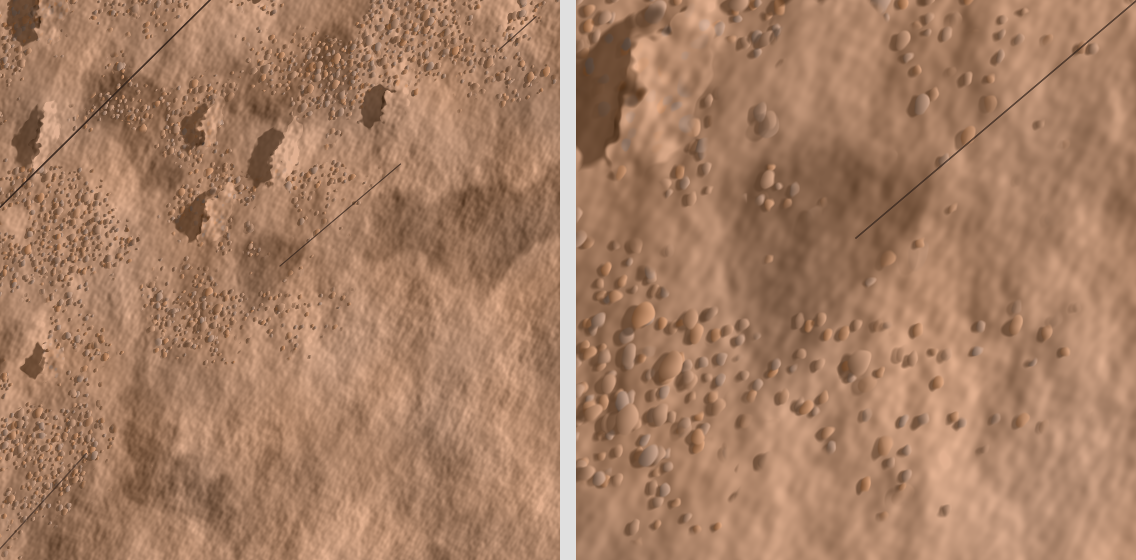
Left: the whole. Right: its middle third, enlarged.
A Shadertoy shader for this texture:

```glsl
// Dusty red desert seen from above, lit low from the right.
// A gradient-noise ground is shaded by its slope; jittered grids scatter
// pebbles and leaning rocks with cast shadows; thin dark seams cross it.

const vec2 LIGHT = vec2(0.96, 0.28);

vec2 hash(vec2 p) {
    vec3 q = fract(p.xyx * vec3(0.1031, 0.1030, 0.0973));
    q += dot(q, q.yzx + 33.33);
    return fract((q.xx + q.yz) * q.zy);
}

float corner(vec2 cell, vec2 offset, vec2 f) {
    return dot(hash(cell + offset) * 2.0 - 1.0, f - offset);
}

float noise(vec2 p) {
    vec2 i = floor(p), f = fract(p);
    vec2 u = f * f * f * (f * (f * 6.0 - 15.0) + 10.0);
    return mix(mix(corner(i, vec2(0, 0), f), corner(i, vec2(1, 0), f), u.x),
               mix(corner(i, vec2(0, 1), f), corner(i, vec2(1, 1), f), u.x), u.y);
}

// Ground height, its grain slightly drawn out along a steep diagonal
float height(vec2 p) {
    vec2 q = mat2(0.92, 0.25, -0.4, 0.72) * p;
    float sum = 0.0, freq = 7.0;
    for (int i = 0; i < 5; i++) {
        sum += noise(q * freq + float(i) * 17.3) / freq;
        freq *= 2.1;
    }
    return sum;
}

// 1 on the stony upper left, 0 on the smooth lower right
float stoniness(vec2 p) {
    return smoothstep(-0.1, 0.14, p.y - p.x + 0.3 * noise(p * 4.0 + 3.0));
}

// Small stones in three sizes; tint receives their colour variation
void addPebbles(vec2 p, inout float tone, inout float tint) {
    float patches = smoothstep(-0.2, 0.25, noise(p * 6.0 + 40.0) + 0.4 * noise(p * 17.0));
    float density = stoniness(p) * patches;
    for (int layer = 0; layer < 3; layer++) {
        float k = float(layer), size = 0.011 * pow(1.45, k);
        vec2 home = floor(p / size + k * 7.4);
        vec2 ragged = 0.2 * size * vec2(noise(p * 1.9 / size), noise(p * 1.9 / size + 33.0));
        for (int n = 0; n < 9; n++) {
            vec2 cell = home + vec2(n % 3, n / 3) - 1.0;
            vec2 place = hash(cell + k * 71.0), kind = hash(cell + 130.0 + k * 19.0);
            float presence = smoothstep(0.0, 0.1, density * (0.95 - 0.25 * k) - kind.x);
            if (presence <= 0.0) continue;
            vec2 q = p - (cell + place - k * 7.4) * size;
            q.x = q.x * (1.0 + 0.5 * kind.y) - 0.3 * q.y;
            q += ragged;
            float radius = size * (0.2 + 0.2 * kind.y);
            float shadow = length(q + LIGHT * radius) - radius * 0.95;
            float body = length(q) - radius;
            tone = mix(tone, 0.08, 0.75 * presence * smoothstep(0.0013, -0.0013, shadow));
            float cover = presence * smoothstep(0.001, -0.001, body);
            float facing = clamp(dot(q, LIGHT) / radius, -1.0, 1.0);
            tone = mix(tone, 0.66 + 0.5 * facing, cover);
            tint = mix(tint, place.x * 2.4 - 1.2, cover);
        }
    }
}

// Distance to a shape between an ellipse and a diamond
float rockDistance(vec2 q, vec2 size) {
    vec2 v = abs(q / size);
    return (mix(length(v), v.x + v.y, 0.4) - 1.0) * size.x;
}

// Tall leaning rocks, dark on the left and half buried at the foot
void addRocks(vec2 p, float slope, inout float tone) {
    vec2 ragged = 0.02 * vec2(noise(p * 34.0), noise(p * 34.0 + 9.0))
                + 0.009 * vec2(noise(p * 95.0), noise(p * 95.0 + 5.0));
    float facets = noise(p * vec2(60.0, 28.0) + 21.0) + 0.5 * noise(p * 120.0);
    vec2 home = floor(p / 0.22);
    for (int n = 0; n < 9; n++) {
        vec2 cell = home + vec2(n % 3, n / 3) - 1.0;
        vec2 place = hash(cell + 5.0), kind = hash(cell + 57.0);
        vec2 center = (cell + 0.2 + 0.6 * place) * 0.22;
        if (kind.x > mix(0.12, 0.9, stoniness(center))) continue;
        vec2 size = vec2(0.02, 0.04) + vec2(0.018, 0.045) * hash(cell + 91.0);
        vec2 q = p - center;
        q.x -= q.y * (0.05 + 0.3 * kind.y);
        q += ragged;
        float shadow = rockDistance(q + vec2(size.x * 1.25, 0.0), size * vec2(1.25, 0.75));
        tone = mix(tone, 0.06 + 0.3 * slope, 0.9 * smoothstep(0.003, -0.003, shadow));
        float lit = smoothstep(-0.7, -0.45, q.x / size.x + 0.8 * facets);
        float rock = mix(0.1, 0.84, lit) + 2.0 * slope + 0.3 * facets;
        float buried = smoothstep(-1.0, -0.4, q.y / size.y);
        tone = mix(tone, rock, buried * smoothstep(0.0015, -0.0015, rockDistance(q, size)));
    }
}

// Coverage of a thin line from a to b
float seam(vec2 p, vec2 a, vec2 b, float width) {
    vec2 q = p - a, along = b - a;
    float d = length(q - along * clamp(dot(q, along) / dot(along, along), 0.0, 1.0));
    return smoothstep(1.0 / iResolution.y, 0.0, d - width);
}

void mainImage(out vec4 fragColor, in vec2 fragCoord) {
    vec2 p = fragCoord / iResolution.y;

    // Ground: slope shading, broad tone changes and soft hollows
    vec2 stride = LIGHT * 0.002;
    float slope = 25.0 * (height(p - stride) - height(p + stride));
    float rough = 1.3 + 0.9 * noise(p * 8.0 + 50.0);
    float tone = 0.73 + rough * slope + 0.32 * noise(p * 4.0 + 12.0);
    float hollow = noise(p * vec2(5.5, 4.2) + 60.0) + 0.2 * noise(p * 21.0);
    tone -= 0.33 * smoothstep(0.15, 0.27, hollow);
    float tint = 0.6 * noise(p * 7.0 + 80.0);

    // Darker wedge below the lower left seam
    tone -= 0.22 * smoothstep(0.002, -0.002, p.y - p.x * 1.1 - 0.02) * smoothstep(0.18, 0.155, p.x);

    addPebbles(p, tone, tint);
    addRocks(p, slope, tone);

    // Seams
    float line = 0.9 * seam(p, vec2(-0.01, 0.62), vec2(0.375, 1.0), 0.0006);
    line = max(line, 0.7 * seam(p, vec2(0.5, 0.525), vec2(0.715, 0.707), 0.0002));
    line = max(line, 0.6 * seam(p, vec2(0.0, 0.02), vec2(0.154, 0.19), 0.0004));
    line = max(line, 0.7 * seam(p, vec2(0.89, 0.91), vec2(0.957, 0.97), 0.0003));

    vec3 color = mix(vec3(0.35, 0.24, 0.16), vec3(0.80, 0.62, 0.50), clamp(tone, -0.25, 1.2));
    color += tint * vec3(0.035, 0.0, -0.03);
    fragColor = vec4(mix(color, vec3(0.2, 0.14, 0.11), line), 1.0);
}
```
